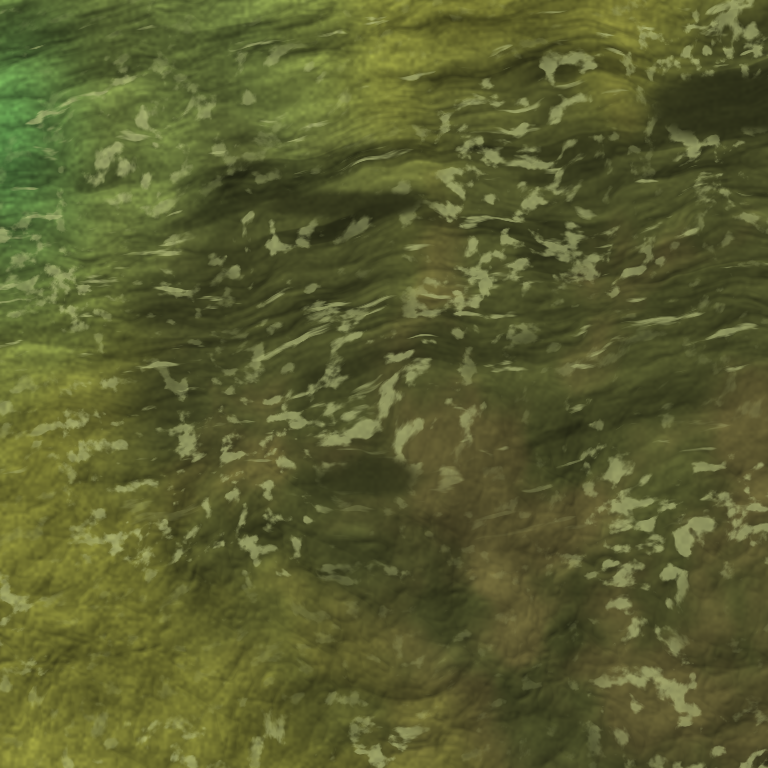
Reproduce this texture procedurally as a three.js fragment shader.

```glsl
// Mossy, weathered rock face: olive and dark green relief with pale mineral flecks.
#define DARK_ROCK vec3(0.270, 0.285, 0.145)
#define OLIVE_MOSS vec3(0.425, 0.430, 0.175)
#define GREEN_MOSS vec3(0.395, 0.455, 0.225)
#define EDGE_GREEN vec3(0.270, 0.490, 0.250)
#define BROWN_ROCK vec3(0.325, 0.295, 0.165)
#define FLECK_COLOR vec3(0.680, 0.710, 0.470)
#define STRATA_TILT 0.13
#define WARP 0.10
#define RELIEF 2.3
#define MOTTLE 0.80
#define FLECKS 0.70

varying vec2 vUv;

float hash(vec2 p) {
  return fract(sin(dot(p, vec2(127.1, 311.7))) * 43758.5453);
}

float noise(vec2 p) {
  vec2 i = floor(p);
  vec2 f = fract(p);
  f = f * f * (3.0 - 2.0 * f);
  float low = mix(hash(i), hash(i + vec2(1.0, 0.0)), f.x);
  float high = mix(hash(i + vec2(0.0, 1.0)), hash(i + vec2(1.0, 1.0)), f.x);
  return mix(low, high, f.y);
}

float fbm(vec2 p) {
  float sum = 0.0;
  float amplitude = 0.5;
  for (int i = 0; i < 5; i++) {
    sum += amplitude * noise(p);
    p = mat2(1.6, 0.8, -0.8, 1.6) * p + 11.3;
    amplitude *= 0.5;
  }
  return sum;
}

// Folded noise: rounded lumps meeting in sharp creases.
float creased(vec2 p) {
  float sum = 0.0;
  float amplitude = 0.5;
  for (int i = 0; i < 4; i++) {
    sum += amplitude * abs(2.0 * noise(p) - 1.0);
    p = mat2(1.5, 1.1, -1.1, 1.5) * p + 5.7;
    amplitude *= 0.55;
  }
  return sum;
}

// Bend the plane: tilted beds with irregular folds.
vec2 fold(vec2 p) {
  vec2 bend = vec2(fbm(p * 5.0), fbm(p * 5.0 + 7.3)) - 0.5;
  return vec2(p.x, p.y - STRATA_TILT * p.x) + WARP * bend;
}

// Creased lumps everywhere, with long beds added in the upper part.
float rockHeight(vec2 p) {
  vec2 q = fold(p);
  float lumps = 0.55 * creased(q * vec2(11.0, 13.0)) + 0.5 * fbm(q * 17.0);
  float beds = 0.6 * fbm(q * vec2(6.0, 25.0)) + 0.45 * creased(q * vec2(8.0, 19.0) + 3.0);
  return mix(lumps, beds, smoothstep(0.3, 0.62, p.y));
}

// Soft dark hollow with a ragged outline.
float hollow(vec2 p, vec2 center, vec2 radius, float ragged) {
  return 1.0 - smoothstep(0.45, 1.2, length((p - center) / radius) + ragged);
}

void main() {
  vec2 p = vUv;
  vec2 q = fold(p);
  float broad = fbm(p * 3.5 + 3.0) - 0.48;
  float medium = fbm(q * 9.0 + 21.0) - 0.48;

  // Moss covers both left corners and leaves a dark wedge opening right
  float lower = dot(p - vec2(0.20, 0.53), vec2(-0.82, -0.57)) + 0.3 * broad + 0.2 * medium;
  float upper = dot(p - vec2(0.20, 0.62), vec2(-0.50, 0.86)) + 0.3 * broad + 0.2 * medium;
  float lowerMoss = smoothstep(-0.14, 0.16, lower);
  float upperMoss = smoothstep(-0.14, 0.18, upper);
  float brown = smoothstep(-0.08, 0.18, medium + 0.3 * (0.4 - p.y));
  vec3 color = mix(DARK_ROCK, BROWN_ROCK, 0.75 * brown);
  color = mix(color, OLIVE_MOSS, lowerMoss);
  vec3 topMoss = mix(GREEN_MOSS, OLIVE_MOSS, smoothstep(0.2, 0.7, p.x + 0.5 * broad));
  color = mix(color, topMoss, upperMoss);
  float edge = smoothstep(0.16, 0.0, p.x) * smoothstep(0.28, 0.0, abs(p.y - 0.82));
  color = mix(color, EDGE_GREEN, 0.7 * edge);
  float moss = max(lowerMoss, upperMoss);

  // Relief lit from the upper left
  float height = rockHeight(p);
  float slope = height - rockHeight(p + vec2(-0.0025, 0.0045));
  float tone = 1.0 + RELIEF * clamp(slope, -0.14, 0.18) + MOTTLE * (height - 0.40) + 0.45 * medium;
  color *= clamp(tone, 0.6, 1.7);

  // Narrow shadows under the beds and a few deep hollows
  float crack = smoothstep(0.64, 0.76, noise(q * vec2(7.0, 34.0) + 4.0));
  color *= 1.0 - 0.22 * crack * smoothstep(0.35, 0.7, p.y);
  float ragged = 1.8 * medium;
  float pits = hollow(p, vec2(0.95, 0.86), vec2(0.17, 0.035), ragged);
  pits = max(pits, hollow(p, vec2(0.50, 0.38), vec2(0.11, 0.035), ragged));
  pits = max(pits, hollow(p, vec2(0.46, 0.735), vec2(0.13, 0.018), ragged));
  color = mix(color, DARK_ROCK * 0.66, 0.75 * pits);

  // Pale crumbs gathered in patches, and short ragged slivers along the beds
  float patches = smoothstep(0.42, 0.66, fbm(p * 6.0 + 31.0));
  float crumbs = smoothstep(0.60, 0.76, fbm(q * vec2(52.0, 66.0) + 9.0) + 0.09 * patches);
  crumbs *= 0.25 + 0.75 * patches;
  float slivers = smoothstep(0.67, 0.78, fbm(q * vec2(17.0, 80.0) + 17.0));
  slivers *= smoothstep(0.25, 0.5, p.y);
  float flecks = clamp(crumbs + slivers, 0.0, 1.0) * (1.0 - pits);
  color = mix(color, FLECK_COLOR, FLECKS * flecks);

  // Fine grain, stronger on the moss
  float grain = noise(p * 190.0) - 0.5;
  color *= 1.0 + (0.10 + 0.10 * moss) * grain;
  gl_FragColor = vec4(color, 1.0);
}
```
